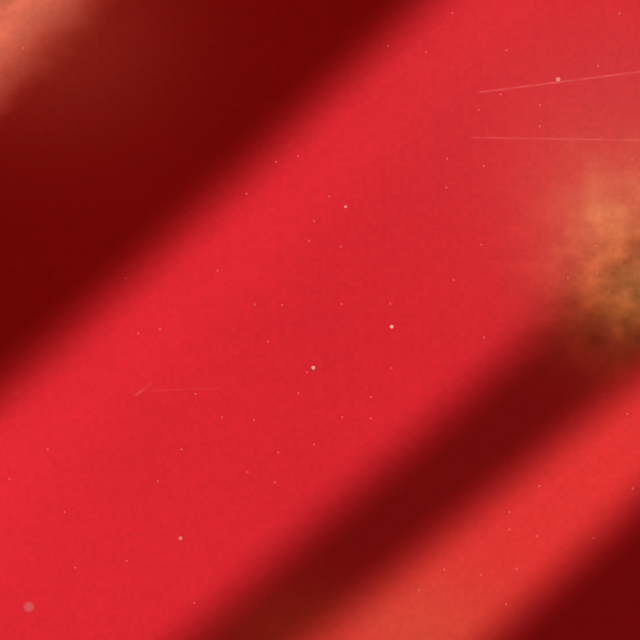
A WebGL 2 fragment shader for this texture:

```glsl
#version 300 es
precision highp float;
uniform vec2 u_resolution;
out vec4 fragColor;

float hash(vec2 p) {
  return fract(sin(dot(p, vec2(127.1, 311.7))) * 43758.5453);
}

float noise(vec2 p) {
  vec2 i = floor(p), f = fract(p);
  f = f * f * (3.0 - 2.0 * f);
  return mix(mix(hash(i), hash(i + vec2(1, 0)), f.x),
             mix(hash(i + vec2(0, 1)), hash(i + vec2(1, 1)), f.x), f.y);
}

float fbm(vec2 p) {
  float sum = 0.0, amp = 0.5;
  for (int i = 0; i < 5; i++) {
    sum += amp * noise(p);
    p = mat2(1.6, 1.2, -1.2, 1.6) * p + 3.7;
    amp *= 0.5;
  }
  return sum;
}

// Soft elliptical falloff
float glow(vec2 p, vec2 center, vec2 radius) {
  vec2 d = (p - center) / radius;
  return exp(-dot(d, d));
}

float scratch(vec2 p, vec2 a, vec2 b, float width) {
  vec2 ab = b - a;
  float t = clamp(dot(p - a, ab) / dot(ab, ab), 0.0, 1.0);
  return 1.0 - smoothstep(0.0, width, length(p - a - ab * t));
}

float speck(vec2 p, vec2 center, float radius) {
  return 1.0 - smoothstep(radius * 0.4, radius, length(p - center));
}

void main() {
  vec2 p = gl_FragCoord.xy / u_resolution;
  float wrinkle = fbm(p * vec2(28.0, 36.0)) - 0.5;
  float cloud = fbm(p * 6.0) - 0.5;
  vec2 q = p + 0.006 * cloud;

  // Signed heights above the four diagonal fold edges
  float upperFold = q.y - (0.395 + 0.88 * q.x + 0.07 * q.x * q.x);
  float lowerFold = q.y - (0.875 * q.x - 0.25);
  float ridgeFold = q.y - (0.81 * q.x - 0.395);
  float cornerFold = q.y - (0.955 * q.x - 0.735);

  // Lit red sheet, brighter beside the upper fold, paler at upper right
  vec3 color = vec3(0.84, 0.145, 0.18);
  color += vec3(0.035, 0.01, 0.015) * exp(-pow((upperFold + 0.14) / 0.09, 2.0));
  color += vec3(0.04, 0.01, 0.015) * glow(p, vec2(0.0, 0.1), vec2(0.3));
  color = mix(color, vec3(0.82, 0.24, 0.24), 0.85 * glow(p, vec2(1.0, 0.8), vec2(0.3, 0.22)));
  color = mix(color, vec3(0.87, 0.43, 0.31),
              glow(p, vec2(0.97, 0.665), vec2(0.11, 0.1)) * (0.95 + 0.9 * wrinkle));

  // Shadow band, with an orange ridge and a dark corner below it
  vec3 band = mix(vec3(0.44, 0.045, 0.045), vec3(0.48, 0.1, 0.06), glow(p, vec2(0.47, 0.0), vec2(0.14, 0.09)));
  color = mix(band, color, smoothstep(-0.075, 0.07, lowerFold));
  vec3 ridge = mix(vec3(0.88, 0.20, 0.195), vec3(0.84, 0.27, 0.21), glow(p, vec2(0.65, 0.0), vec2(0.16, 0.13)));
  color = mix(ridge, color, smoothstep(-0.07, 0.065, ridgeFold));
  color = mix(vec3(0.42, 0.03, 0.035), color, smoothstep(-0.075, 0.075, cornerFold));

  // Golden reflection across the right end of the band
  float gold = glow(p, vec2(1.02, 0.54), vec2(0.14, 0.105)) * smoothstep(-0.04, 0.07, ridgeFold);
  vec3 goldTone = mix(vec3(0.56, 0.28, 0.13), vec3(0.78, 0.46, 0.26), smoothstep(0.45, 0.63, p.y));
  color = mix(color, goldTone * (1.0 + 0.7 * wrinkle), clamp(gold * 1.1, 0.0, 1.0));

  // Deep upper shadow with a salmon corner
  vec3 shade = mix(vec3(0.425, 0.025, 0.02), vec3(0.52, 0.12, 0.085),
                   glow(p, vec2(0.07, 0.95), vec2(0.21, 0.17)));
  float corner = 1.0 - smoothstep(0.03, 0.21, p.x + 0.95 * (1.0 - p.y) + 0.05 * wrinkle);
  shade = mix(shade, vec3(0.88, 0.43, 0.33) * (1.0 + 0.35 * wrinkle), corner);
  color = mix(color, shade, smoothstep(-0.085, 0.07, upperFold));

  // Fine grain and mottling
  float grain = noise(p * 260.0) + noise(p * 140.0 + 9.0) - 1.0;
  color *= 1.0 + 0.035 * grain + 0.05 * cloud;

  // Faint scattered dust
  vec2 cell = floor(p * 22.0);
  vec2 jitter = 0.2 + 0.6 * vec2(hash(cell + 3.1), hash(cell + 8.4));
  float dust = speck(fract(p * 22.0), jitter, 0.06) * step(0.82, hash(cell));
  float lit = smoothstep(0.5, 0.8, color.r);
  color = mix(color, vec3(0.92, 0.5, 0.46), 0.45 * dust * lit);

  // Bright flecks and hairline scratches
  float flecks = speck(p, vec2(0.612, 0.4895), 0.0042) + speck(p, vec2(0.4895, 0.4255), 0.0042)
               + 0.7 * speck(p, vec2(0.54, 0.677), 0.0035) + 0.7 * speck(p, vec2(0.282, 0.159), 0.004)
               + 0.7 * speck(p, vec2(0.872, 0.876), 0.005);
  color = mix(color, vec3(0.93, 0.7, 0.64), min(flecks, 1.0));
  color = mix(color, vec3(0.83, 0.4, 0.4), 0.7 * speck(p, vec2(0.045, 0.052), 0.011));
  float lines = scratch(p, vec2(0.75, 0.856), vec2(1.0, 0.888), 0.003)
              + 0.6 * scratch(p, vec2(0.74, 0.785), vec2(1.0, 0.781), 0.003)
              + 0.7 * scratch(p, vec2(0.213, 0.383), vec2(0.235, 0.4), 0.004)
              + 0.3 * scratch(p, vec2(0.22, 0.389), vec2(0.34, 0.393), 0.003);
  color = mix(color, vec3(0.9, 0.45, 0.42), 0.45 * lines * (0.4 + noise(p * 60.0)));

  fragColor = vec4(clamp(color, 0.0, 1.0), 1.0);
}
```
